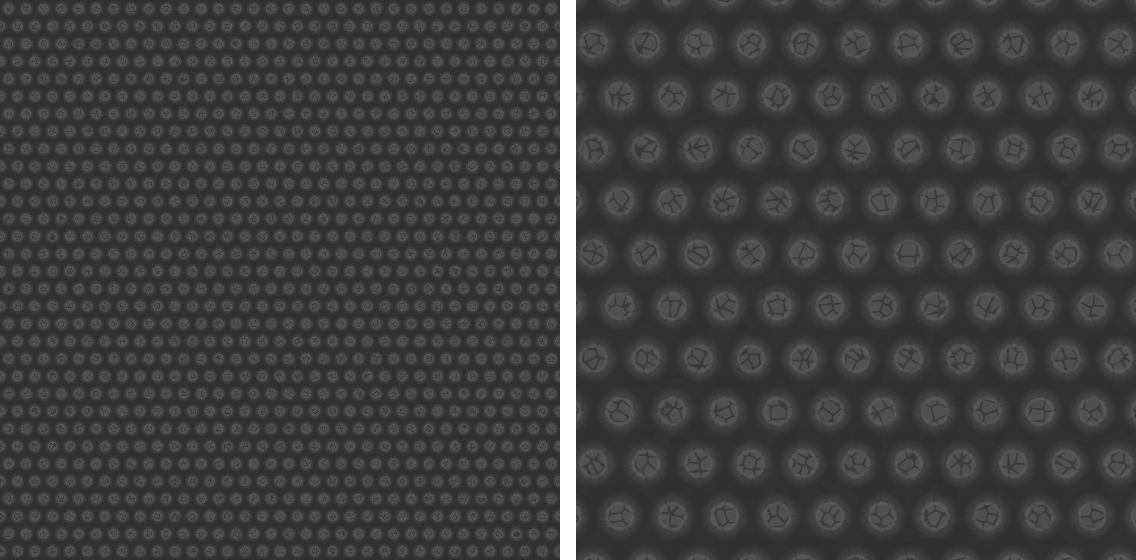
Left, the full canvas; right, a detail of the centre.
This pattern is drawn by a three.js fragment shader. Its source:

```glsl
varying vec2 vUv;

const float REPEATS = 32.0;          // studs across and rows up
const float CRACK_CELLS = 144.0;     // crack cells across the whole tile
const float STUD_RADIUS = 0.28;      // lengths below are in stud spacings
const float EDGE_SOFTNESS = 0.035;
const float RIM_WIDTH = 0.035;
const float HALO_RADIUS = 0.49;
const float CRACK_WIDTH = 0.24;      // in crack cells
const float CRACK_DEPTH = 0.085;
const float RIM_LIGHT = 0.025;
const float STUD_VARIATION = 0.012;
const float GRAIN = 0.012;
const vec3 GROUND_COLOR = vec3(0.19);
const vec3 HALO_COLOR = vec3(0.262);
const vec3 STUD_COLOR = vec3(0.312);

float hash(vec2 p) {
  return fract(sin(dot(p, vec2(127.1, 311.7))) * 43758.55);
}

// Wrapping cellular noise: x is the gap between the two nearest points,
// y is a random value for the nearest cell.
vec2 cellular(vec2 p, float period) {
  vec2 cell = floor(p);
  vec2 f = p - cell;
  float nearest = 8.0;
  float second = 8.0;
  float tone = 0.0;
  for (int j = -1; j <= 1; j++) {
    for (int i = -1; i <= 1; i++) {
      vec2 offset = vec2(float(i), float(j));
      vec2 id = mod(cell + offset, period);
      vec2 point = offset + vec2(hash(id), hash(id + 57.3));
      float d = length(point - f);
      if (d < nearest) {
        second = nearest;
        nearest = d;
        tone = hash(id + 19.7);
      } else {
        second = min(second, d);
      }
    }
  }
  return vec2(second - nearest, tone);
}

void main() {
  // Staggered grid: even rows are shifted by half a spacing
  vec2 grid = vUv * REPEATS;
  grid.x += 0.5 * (1.0 - mod(floor(grid.y), 2.0));
  vec2 studId = mod(floor(grid), REPEATS);
  float radius = length(fract(grid) - 0.5);

  vec2 cells = cellular(vUv * CRACK_CELLS, CRACK_CELLS);
  float crack = 1.0 - smoothstep(0.02, CRACK_WIDTH, cells.x);
  float grain = (cells.y - 0.5) * GRAIN;

  // Soft glow around each stud
  float halo = 1.0 - smoothstep(STUD_RADIUS, HALO_RADIUS, radius);
  vec3 color = mix(GROUND_COLOR, HALO_COLOR, halo);
  color += grain - 0.015 * crack * halo;

  // Cracked face with a lighter, mostly intact rim
  float stud = 1.0 - smoothstep(-EDGE_SOFTNESS, EDGE_SOFTNESS, radius - STUD_RADIUS);
  float rimDistance = abs(radius - STUD_RADIUS + RIM_WIDTH);
  float rim = 1.0 - smoothstep(0.4 * RIM_WIDTH, 1.4 * RIM_WIDTH, rimDistance);
  vec3 face = STUD_COLOR + grain + (hash(studId) - 0.5) * STUD_VARIATION;
  face += RIM_LIGHT * rim - CRACK_DEPTH * crack * (1.0 - 0.6 * rim);
  color = mix(color, face, stud);

  gl_FragColor = vec4(color, 1.0);
}
```
